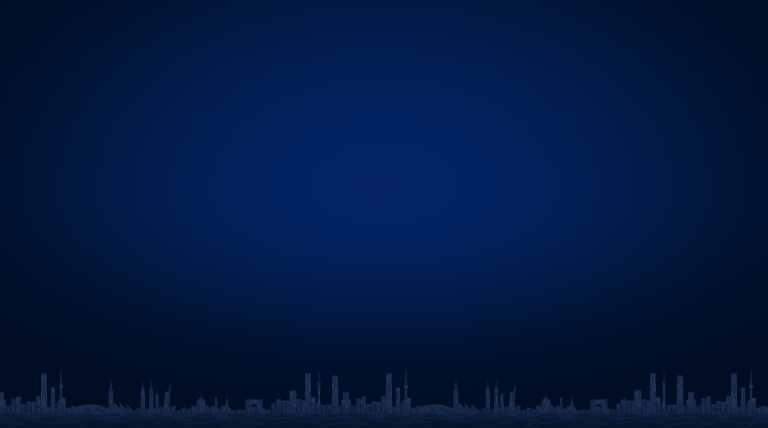
A WebGL 1 fragment shader for this background:

```glsl
precision highp float;
// Deep blue glow above a dim, repeating skyline of landmarks on a waterline.

uniform vec2 u_resolution;

// Glow, in canvas heights from the middle of the bottom edge
const vec2 GLOW_CENTER = vec2(0.0, 0.555);
const float GLOW_WIDTH = 0.79;
const float GLOW_UP = 0.51;
const float GLOW_DOWN = 0.335;
const float GLOW_POWER = 2.4;
const vec3 EDGE_COLOR = vec3(0.0, 0.046, 0.122);
const vec3 GLOW_COLOR = vec3(0.008, 0.148, 0.395);

// Skyline, on a grid of GRID units per canvas height
const float GRID = 428.0;
const float PERIOD = 345.0;
const float CITY_SHIFT = 318.0;
const float WATERLINE = 14.5;
const float BLOCK_WIDTH = 5.0;
const vec3 WALL_DARK = vec3(0.055, 0.12, 0.24);
const vec3 WALL_LIGHT = vec3(0.18, 0.26, 0.43);
const vec3 WATER_COLOR = vec3(0.055, 0.12, 0.24);
const vec3 WATER_DEEP = vec3(0.025, 0.08, 0.165);

float hash(vec2 p) {
  vec3 q = fract(vec3(p.xyx) * 0.1031);
  q += dot(q, q.yzx + 33.33);
  return fract((q.x + q.y) * q.z);
}

float noise(vec2 p) {
  vec2 i = floor(p), f = fract(p);
  f = f * f * (3.0 - 2.0 * f);
  return mix(mix(hash(i), hash(i + vec2(1, 0)), f.x),
             mix(hash(i + vec2(0, 1)), hash(i + vec2(1, 1)), f.x), f.y);
}

// Tower around x = 0 with half widths at foot and top
float tower(vec2 p, float foot, float top, float height) {
  float halfWidth = mix(foot, top, clamp(p.y / height, 0.0, 1.0));
  return max(abs(p.x) - halfWidth, p.y - height);
}

float oval(vec2 p, vec2 radius) {
  return (length(p / radius) - 1.0) * min(radius.x, radius.y);
}

vec2 at(vec2 p, float x) { return vec2(p.x - x, p.y); }

// Ordinary houses: taller in the downtown half of the period
float blocks(vec2 p) {
  float id = floor(p.x / BLOCK_WIDTH);
  float downtown = smoothstep(195.0, 220.0, p.x);
  float height = mix(3.0, 7.0, downtown) + hash(vec2(id, 7.0)) * mix(5.0, 11.0, downtown);
  float across = abs(p.x - (id + 0.5) * BLOCK_WIDTH);
  return max(across - BLOCK_WIDTH * 0.44, p.y - height);
}

float culturalQuarter(vec2 p) {
  float d = oval(at(p, 24.0), vec2(21.0, 9.0));               // stadium
  vec2 q = at(p, 45.0);                                       // clock tower
  d = min(d, min(tower(q, 2.6, 2.2, 24.0), tower(q, 3.4, 0.1, 34.0)));
  for (int i = 0; i < 3; i++) {                               // sail roofs
    float k = float(i);
    vec2 s = at(p, 54.0 + 6.0 * k);
    s.x += s.y * 0.6;
    d = min(d, tower(s, 4.5, 0.2, 12.0 - 1.5 * k));
  }
  q = vec2(abs(p.x - 81.0) - 4.2, p.y);                       // twin towers
  d = min(d, min(tower(q, 2.4, 1.8, 25.0), tower(q, 2.8, 0.1, 33.0)));
  d = min(d, tower(at(p, 91.0), 2.2, 1.2, 20.0));
  q = at(p, 101.0);                                           // statue
  d = min(d, min(tower(q, 4.0, 1.4, 22.0), tower(q - vec2(q.y * 0.12, 0.0), 1.3, 0.5, 28.0)));
  q = at(p, 135.0);                                           // domed hall
  d = min(d, min(tower(q, 7.0, 7.0, 8.0), oval(q - vec2(0.0, 8.0), vec2(4.8, 8.0))));
  d = min(d, tower(q, 1.0, 0.3, 19.5));
  d = min(d, tower(at(p, 150.0), 2.0, 0.8, 16.0));
  q = at(p, 161.0);                                           // lattice tower
  d = min(d, abs(q.x) - 5.0 * pow(clamp(1.0 - q.y / 22.0, 0.0, 1.0), 2.4));
  q = at(p, 188.0);                                           // triumphal arch
  return min(d, max(tower(q, 8.5, 8.5, 14.0), -tower(q, 3.2, 2.6, 9.0)));
}

float downtownTowers(vec2 p) {
  float d = tower(at(p, 227.0), 3.6, 3.4, 23.0);
  d = min(d, tower(at(p, 242.0), 3.3, 2.8, 40.0));
  d = min(d, tower(at(p, 269.0), 3.6, 2.7, 38.0));
  d = min(d, tower(at(p, 280.0), 3.2, 2.8, 21.0));
  d = min(d, tower(at(p, 323.0), 3.2, 2.8, 40.0));
  d = min(d, tower(at(p, 332.0), 2.4, 2.0, 26.0));
  vec2 q = at(p, 253.0);                                      // waisted needle
  d = min(d, max(abs(q.x) - 1.1 - 0.004 * pow(q.y - 18.0, 2.0), q.y - 32.0));
  d = min(d, tower(q, 0.8, 0.4, 41.0));
  q = at(p, 340.0);                                           // tower with spheres
  d = min(d, min(tower(q, 1.8, 0.3, 44.0), oval(q - vec2(0.0, 11.0), vec2(3.2))));
  return min(d, oval(q - vec2(0.0, 27.0), vec2(2.2)));
}

vec3 background(vec2 p) {
  vec2 q = p - GLOW_CENTER;
  q /= vec2(GLOW_WIDTH, q.y > 0.0 ? GLOW_UP : GLOW_DOWN);
  float glow = exp(-pow(length(q), GLOW_POWER));
  vec3 color = mix(EDGE_COLOR, GLOW_COLOR, glow);
  color.g -= 0.014 * exp(-dot(q, q) * 9.0);                   // violet heart
  return color;
}

void main() {
  vec2 p = (gl_FragCoord.xy - vec2(0.5 * u_resolution.x, 0.0)) / u_resolution.y;
  float pixel = GRID / u_resolution.y;
  vec3 color = background(p);

  // City walls with window stripes and soft patches of light
  vec2 city = p * GRID + vec2(CITY_SHIFT, -WATERLINE);
  city.x = mod(city.x, PERIOD);
  float d = min(blocks(city), min(culturalQuarter(city), downtownTowers(city)));
  float wall = clamp(0.5 - d / pixel, 0.0, 1.0);
  float light = 0.6 * noise(city * vec2(0.7, 0.25)) + 0.4 * noise(city * 0.9 + 40.0);
  light *= 0.6 + 0.4 * smoothstep(0.0, 14.0, city.y);
  color = mix(color, mix(WALL_DARK, WALL_LIGHT, light), wall * 0.85);

  // Water with level streaks
  float depth = clamp(-city.y / WATERLINE, 0.0, 1.0);
  float streak = noise(city * vec2(0.12, 0.9) + 90.0) - 0.5;
  vec3 water = mix(WATER_COLOR, WATER_DEEP, depth) * (1.0 + 0.45 * streak);
  color = mix(color, water, clamp(0.5 - city.y / pixel, 0.0, 1.0));

  color += (hash(gl_FragCoord.xy) - 0.5) / 255.0;             // hides banding
  gl_FragColor = vec4(color, 1.0);
}
```
